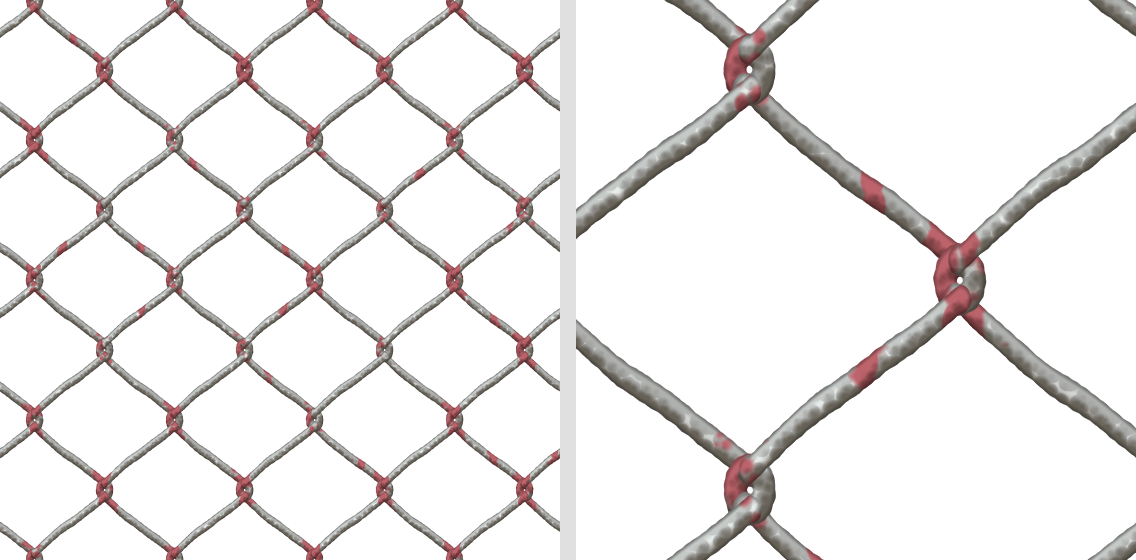
Left: the whole. Right: its middle third, enlarged.
Give the GLSL for this pattern, as a Shadertoy shader.

```glsl
// Chain-link mesh of worn galvanised wire with flaking red paint, on white.
// A diagonal lattice places the strands and two hooked arcs at each knot;
// wrapped cellular noise adds grain and wear, so the canvas tiles.

const float REPEATS = 4.0;          // cells across and down
const vec2  SHIFT = vec2(0.247, 0.0);
const float WIRE = 0.0275;          // wire radius, in cells
const float HOOK = 0.034;           // hook radius, in cells
const float SQUASH = 0.72;          // hook width over height
const float RISE = 0.047;           // strand end above its knot
const float BEND = 0.008;           // S-curve of a strand
const float BOW = 0.011;            // sideways bow of a strand
const float GRAIN_CELLS = 150.0;
const float WEAR_CELLS = 64.0;
const vec3 PAPER = vec3(1.0);
const vec3 DARK = vec3(0.40, 0.38, 0.34);
const vec3 MID = vec3(0.61, 0.61, 0.60);
const vec3 LIGHT = vec3(0.80, 0.82, 0.81);
const vec3 PAINT = vec3(0.74, 0.39, 0.42);
const vec3 PAINT_DARK = vec3(0.45, 0.23, 0.24);
const float PI = 3.14159;

vec2 hash2(vec2 p) {
    return fract(sin(vec2(dot(p, vec2(127.1, 311.7)), dot(p, vec2(269.5, 183.3)))) * 43758.5);
}

// Distance to the nearest scattered point, wrapping after n cells
float cellular(vec2 uv, float n) {
    vec2 p = uv * n, cell = floor(p);
    float nearest = 2.0;
    for (int j = -1; j <= 1; j++)
        for (int i = -1; i <= 1; i++) {
            vec2 c = cell + vec2(i, j);
            nearest = min(nearest, length(c + hash2(mod(c, n)) - p));
        }
    return nearest;
}

// Lattice index to knot position, and random values that wrap with the canvas
vec2 knotPos(vec2 k) { return 0.5 * vec2(k.x + k.y, k.x - k.y); }
vec2 knotRandom(vec2 k) { return hash2(mod(knotPos(k), REPEATS) + 3.7); }

// Strand from a knot to its upper right neighbour: distance, height across, position along
vec3 strand(vec2 p, float phase) {
    float x = clamp(p.x, 0.0, 0.5), t = 2.0 * x;
    float y = RISE + (0.5 - 2.0 * RISE) * t + BEND * sin(2.0 * PI * t)
            + sin(PI * t) * (BOW + 0.003 * sin(5.0 * PI * t + phase));
    vec2 off = vec2(p.x - x, (p.y - y) * 0.78);
    return vec3(length(off) - WIRE, off.y / WIRE, t);
}

// Offset from the centre line of a hook that bulges to the left
vec2 hookOffset(vec2 q) {
    vec2 e = vec2(-0.94, 0.342), f = vec2(-e.y, e.x);
    float angle = clamp(atan(dot(q, f), dot(q, e)), -1.55, 1.55);
    return q - HOOK * (cos(angle) * e + sin(angle) * f);
}

// Wire colour: side runs from -1 (shaded) to 1 (lit)
vec3 wireColor(float side, float dist, float shine, float red, float grain) {
    float s = side + 0.7 * (grain - 0.5);
    vec3 metal = mix(DARK, MID, smoothstep(-0.75, 0.1, s));
    float lit = smoothstep(-0.15, 0.4, s) * (1.0 - smoothstep(0.7, 1.1, side));
    metal = mix(metal, LIGHT, lit * shine);
    metal += 0.14 * smoothstep(0.62, 0.8, grain) * smoothstep(0.8, 0.1, abs(side));
    vec3 paint = mix(PAINT_DARK, PAINT, smoothstep(-0.8, 0.2, s));
    float rim = smoothstep(-0.4 * WIRE, 0.0, dist);
    return mix(metal, paint, red) * (1.0 - 0.28 * rim);
}

// Paint left near both strand ends, plus a patch on a few strands
float strandPaint(float t, vec2 from, vec2 to, float reach, vec2 rnd, float wear) {
    vec2 amount = 0.35 + 0.75 * vec2(knotRandom(from).x, knotRandom(to).x);
    float ends = max(amount.x * smoothstep(reach, 0.03, t),
                     amount.y * smoothstep(reach, 0.03, 1.0 - t));
    float spot = step(0.8, rnd.x) * smoothstep(0.13, 0.0, abs(t - mix(0.2, 0.8, rnd.y)));
    return smoothstep(0.05, 0.3, max(ends, 0.9 * spot) - 0.85 * wear);
}

void cover(inout vec3 col, vec3 top, float dist, float pixel) {
    col = mix(col, top, clamp(0.5 - dist / pixel, 0.0, 1.0));
}

void mainImage(out vec4 fragColor, in vec2 fragCoord) {
    vec2 uv = fragCoord / iResolution.xy;
    vec2 p = uv * REPEATS - SHIFT;
    vec2 lattice = vec2(p.x + p.y, p.x - p.y);
    float pixel = REPEATS / iResolution.y;
    float grain = cellular(uv, GRAIN_CELLS);
    float wear = cellular(uv, WEAR_CELLS);
    float rough = 0.004 * (grain - 0.5);
    vec3 col = PAPER;

    // Falling strands, behind the knots
    vec2 k = vec2(round(lattice.x), floor(lattice.y));
    vec2 rnd = hash2(knotRandom(k) * 17.0);
    vec3 w = strand((p - knotPos(k)) * vec2(1, -1), 6.3 * rnd.x);
    float red = strandPaint(w.z, k, k + vec2(0, 1), 0.3, rnd, wear);
    cover(col, wireColor(-w.y, w.x, 0.4, red, grain), w.x + rough, pixel);

    // Two interlocked hooks at the nearest knot: left one, then right one
    k = round(lattice);
    vec2 q = (p - knotPos(k)) * vec2(1.0, SQUASH);
    float amount = knotRandom(k).x;
    for (int i = 0; i < 2; i++) {
        float turn = i == 0 ? 1.0 : -1.0;
        vec2 off = turn * hookOffset(turn * q);
        float dist = length(off) - WIRE;
        float side = dot(off, vec2(-0.35, 0.94)) / WIRE;
        float bias = i == 0 ? 0.35 : -0.1;
        red = smoothstep(0.0, 0.25, amount * 0.75 + bias + 4.0 * (q.y - q.x) - 0.7 * wear);
        cover(col, wireColor(side - 0.25, dist, 0.3, red, grain), dist + rough, pixel);
    }

    // Rising strands, in front
    k = vec2(floor(lattice.x), round(lattice.y));
    rnd = hash2(knotRandom(k) * 29.0);
    w = strand(p - knotPos(k), 6.3 * rnd.y);
    red = strandPaint(w.z, k, k + vec2(1, 0), 0.13, rnd, wear);
    cover(col, wireColor(w.y, w.x, 0.85, red, grain), w.x + rough, pixel);

    fragColor = vec4(col, 1.0);
}
```
